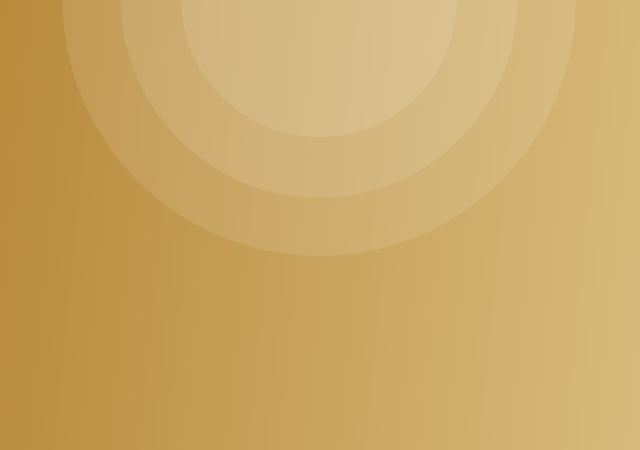
This background is drawn by a Shadertoy shader. Its source:

```glsl
// Warm golden gradient with three concentric translucent discs hanging from
// the top edge. The gradient is a tilted linear blend; each disc is an
// antialiased distance function that lays one more thin veil of white.

const vec3 DARK_GOLD = vec3(0.722, 0.543, 0.236);
const vec3 PALE_GOLD = vec3(0.845, 0.733, 0.488);
const vec3 VEIL_COLOR = vec3(1.0);
const float VEIL_OPACITY = 0.1;
const float GRADIENT_TILT = 0.1;                    // radians below horizontal
const vec2 DISC_CENTER = vec2(0.4987, 1.0015);      // fractions of the canvas
const vec3 DISC_RADII = vec3(0.5703, 0.4407, 0.3062); // in canvas heights

// Linear blend whose ends touch the upper left and lower right corners.
vec3 goldGradient(vec2 point, vec2 size) {
    vec2 direction = vec2(cos(GRADIENT_TILT), -sin(GRADIENT_TILT));
    float span = dot(size, abs(direction));
    float t = dot(point - 0.5 * size, direction) / span + 0.5;
    return mix(DARK_GOLD, PALE_GOLD, clamp(t, 0.0, 1.0));
}

// Coverage of a disc, softened across about one pixel.
float discCoverage(float centerDistance, float radius, float pixel) {
    return clamp(0.5 - (centerDistance - radius) / pixel, 0.0, 1.0);
}

void mainImage(out vec4 fragColor, in vec2 fragCoord) {
    // Canvas units: height is one, origin at the lower left.
    float pixel = 1.0 / iResolution.y;
    vec2 size = iResolution.xy * pixel;
    vec2 point = fragCoord * pixel;

    vec3 color = goldGradient(point, size);

    // Stack the veils from the widest disc to the smallest.
    float centerDistance = length(point - DISC_CENTER * size);
    for (int i = 0; i < 3; i++) {
        float coverage = discCoverage(centerDistance, DISC_RADII[i], pixel);
        color = mix(color, VEIL_COLOR, VEIL_OPACITY * coverage);
    }

    fragColor = vec4(color, 1.0);
}
```
